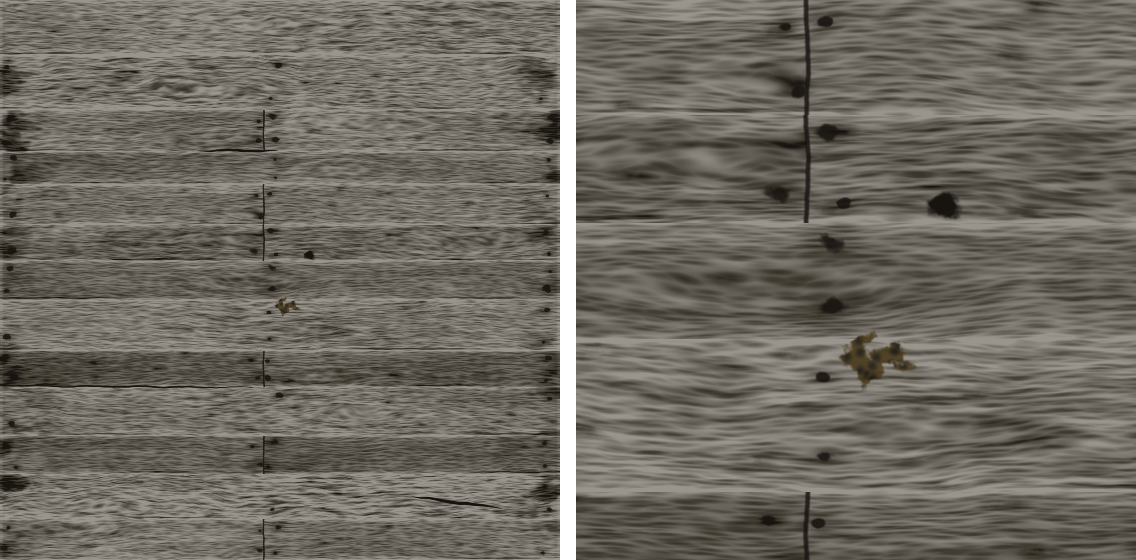
Left: the whole. Right: its middle third, enlarged.
Write a three.js fragment shader that draws this texture.

```glsl
// Weathered grey timber wall: thirteen horizontal planks, butt joints, nails and cracks.
varying vec2 vUv;

const vec3 SHADOW = vec3(0.09, 0.075, 0.06);
const vec3 UMBER = vec3(0.26, 0.24, 0.20);
const vec3 WEATHERED = vec3(0.40, 0.38, 0.35);
const vec3 SILVER = vec3(0.60, 0.58, 0.55);
const vec3 LICHEN = vec3(0.27, 0.21, 0.08);
const float JOINT_X = 0.471;

// Plank properties from the bottom plank up; the last three slots are unused.
const mat4 HEIGHTS = mat4(.073, .081, .068, .087, .065, .091, .069, .064,
                          .073, .058, .075, .098, .099, 0., 0., 0.);
const mat4 JOINTED = mat4(1., 0., 1., 0., 1., 0., 0., 1., 1., 0., 1., 0., 0., 0., 0., 0.);
const mat4 TONES = mat4(.39, .42, .32, .40, .33, .44, .37, .39,
                        .41, .37, .41, .42, .43, 0., 0., 0.);
const mat4 ROUGHNESS = mat4(.4, 1., .25, .55, .3, .55, .15, .5,
                            .45, .25, .4, .85, .65, 0., 0., 0.);

struct Plank { float id, base, height, jointed, tone, rough; };

Plank findPlank(float y) {
  Plank found = Plank(0., 0., .073, 1., .39, .4);
  float base = 0.0;
  for (int c = 0; c < 4; c++) for (int r = 0; r < 4; r++) {
    float h = HEIGHTS[c][r];
    if (y >= base && y < base + h)
      found = Plank(float(c * 4 + r), base, h, JOINTED[c][r], TONES[c][r], ROUGHNESS[c][r]);
    base += h;
  }
  return found;
}

float hash(vec2 p) { return fract(sin(dot(p, vec2(127.1, 311.7))) * 43758.5); }
vec2 hash2(vec2 p) { return vec2(hash(p), hash(p + 17.3)); }

// Cellular noise: distance to the nearest scattered point.
float cells(vec2 p) {
  vec2 cell = floor(p), f = fract(p);
  float d = 8.0;
  for (int j = -1; j <= 1; j++) for (int i = -1; i <= 1; i++) {
    vec2 o = vec2(float(i), float(j));
    d = min(d, length(o + hash2(cell + o) - f));
  }
  return d;
}

// Stretched cells become separate dashes with tapered ends.
float dashes(vec2 p, float size) { return 1.0 - smoothstep(0.0, size, cells(p)); }

// Layered, rotated sines, roughly -1 to 1.
float waves(vec2 p) {
  float sum = 0.0, amp = 0.5;
  for (int i = 0; i < 4; i++) {
    sum += amp * sin(p.x + 1.3 * sin(p.y));
    p = mat2(1.6, 1.2, -1.2, 1.6) * p + 2.1;
    amp *= 0.5;
  }
  return sum;
}

// Brightness offset from fibres, splits and the rings around a knot.
float woodGrain(vec2 p, vec2 seed, vec2 knot, float rough) {
  vec2 q = p + seed, d = (p - knot) * vec2(0.2, 1.0);
  float bend = 0.008 * waves(q * vec2(9.0, 24.0)) + 0.003 * rough * waves(q * vec2(38.0, 55.0));
  float y = q.y + bend - 0.5 * d.y * exp(-1500.0 * dot(d, d));
  float rings = sin(length(d) * 460.0 + bend * 420.0) * exp(-700.0 * dot(d, d));
  float patches = smoothstep(-0.4, 0.6, waves(q * vec2(6.0, 32.0)));
  float splits = dashes(vec2(q.x * 11.0, y * 120.0), 0.5) * patches;
  float pores = dashes(vec2(q.x * 26.0, y * 250.0), 0.55);
  float hairs = dashes(vec2(q.x * 45.0 + 7.0, y * 390.0), 0.7);
  float fibres = cells(vec2(q.x * 5.0 + 3.0, y * 170.0)) - 0.48;
  float bands = waves(vec2(q.x * 4.0, y * 75.0));
  return 0.08 + 0.11 * rough - 0.27 * splits * rough - 0.19 * pores * (0.35 + 0.65 * rough)
    - 0.13 * hairs + 0.13 * fibres + 0.04 * bands + 0.055 * rings
    + 0.03 * waves(vec2(q.x * 70.0, y * 330.0)) + 0.065 * waves(q * vec2(4.5, 15.0));
}

float blob(vec2 p, vec2 centre, vec2 radius, float wobble) {
  return 1.0 - smoothstep(0.65, 1.2, length((p - centre) / radius) + 0.45 * wobble);
}

// Split that tapers towards both ends.
float crack(vec2 p, vec2 a, vec2 b, float width) {
  float t = clamp(dot(p - a, b - a) / dot(b - a, b - a), 0.0, 1.0);
  float taper = 4.0 * t * (1.0 - t);
  float r = width * taper;
  return smoothstep(0.0, 0.2, taper) * (1.0 - smoothstep(r - 0.0008, r + 0.0012, length(p - mix(a, b, t))));
}

// Nail heads in pairs at the plank ends and around the joint; x: hole, y: rust halo.
vec2 nails(vec2 p, Plank k, float wobble) {
  vec4 columns = vec4(0.018, 0.457, 0.488, 0.975);
  vec2 marks = vec2(0.0);
  for (int i = 0; i < 4; i++) for (int j = 0; j < 2; j++) {
    vec2 rnd = hash2(vec2(float(i) + k.id * 5.0, float(j) + 3.0));
    vec2 c = vec2(columns[i] + 0.022 * (rnd.x - 0.5),
                  k.base + k.height * (0.22 + 0.56 * float(j) + 0.14 * (rnd.y - 0.5)));
    float present = step(0.2, hash(rnd * 9.0)) * step(k.id, 11.5) * (i == 1 ? k.jointed : 1.0);
    float r = mix(0.0028, 0.0065, rnd.y * rnd.y);
    vec2 d = (p - c) / (r * vec2(3.2, 2.0));
    marks = max(marks, present * vec2(blob(p, c, vec2(r * 1.3, r), wobble), exp(-dot(d, d))));
  }
  return marks;
}

vec3 woodRamp(float v) {
  vec3 c = mix(SHADOW, UMBER, smoothstep(0.06, 0.26, v));
  c = mix(c, WEATHERED, clamp((v - 0.26) / 0.14, 0.0, 1.0));
  return mix(c, SILVER, clamp((v - 0.40) / 0.20, 0.0, 1.0));
}

void main() {
  vec2 p = vUv;
  Plank k = findPlank(p.y);
  float side = k.jointed * step(JOINT_X, p.x);
  vec2 seed = vec2(k.id * 3.7 + side * 1.9, k.id * 1.3 + side * 5.1);
  vec2 knot = vec2(mix(0.1, 0.9, hash(seed)), k.base + k.height * mix(0.2, 0.8, hash(seed + 4.0)));
  float wobble = waves(p * 210.0);
  float tone = k.tone + woodGrain(p, seed, knot, k.rough);

  // Stains at the wall ends and a few scattered flaws
  float end = min(p.x, 1.0 - p.x);
  float stain = exp(-end * end / 0.005) * smoothstep(0.0, 0.5, waves((p + seed) * vec2(26.0, 60.0)));
  float flaw = dashes((p + seed) * vec2(8.0, 26.0), 0.16) * step(0.3, k.rough);
  tone -= 0.36 * stain * (0.2 + 0.8 * hash(seed + 8.0)) + 0.2 * flaw * (0.7 + 0.5 * wobble);

  // Worn pale edges with a broken shadow line along each seam
  float low = p.y - k.base, high = k.base + k.height - p.y;
  float fromSeam = (low < high ? low : -high) + 0.0007 * waves(vec2(p.x * 60.0, k.id));
  float seamId = k.id + step(high, low);
  float gap = smoothstep(0.05, 0.7, waves(vec2(p.x * 9.0, seamId * 5.3)));
  tone += 0.14 * exp(-fromSeam * fromSeam / 0.000009) + 0.03 * exp(-fromSeam * fromSeam / 0.0001);
  tone += 0.07 * (1.0 - smoothstep(0.002, 0.007, end));
  tone -= 0.28 * gap * (1.0 - smoothstep(0.0005, 0.002, abs(fromSeam - 0.003)));

  // Butt joint, nails, splits and a knot hole
  float jointGap = abs(p.x - JOINT_X - 0.0012 * waves(vec2(p.y * 90.0, k.id)));
  float dark = k.jointed * (1.0 - smoothstep(0.0005, 0.0022, jointGap)) * 0.85;
  vec2 marks = nails(p, k, wobble);
  vec2 ragged = p + vec2(0.0, 0.0015 * waves(p * vec2(70.0, 20.0)));
  dark = max(dark, marks.x * 0.88);
  dark = max(dark, crack(ragged, vec2(0.73, 0.114), vec2(0.90, 0.092), 0.0026));
  dark = max(dark, crack(ragged, vec2(0.35, 0.731), vec2(0.50, 0.731), 0.0022));
  dark = max(dark, crack(ragged, vec2(0.0, 0.311), vec2(0.47, 0.308), 0.0014));
  dark = max(dark, blob(p, vec2(0.551, 0.544), vec2(0.010, 0.008), wobble));
  tone -= 0.14 * marks.y;

  vec3 color = mix(woodRamp(tone), SHADOW, dark);
  float growth = blob(p, vec2(0.511, 0.453), vec2(0.016, 0.011), wobble * 2.0);
  color = mix(color, mix(LICHEN, SHADOW, dashes(p * 130.0, 0.6)), 0.85 * growth);
  gl_FragColor = vec4(color, 1.0);
}
```
